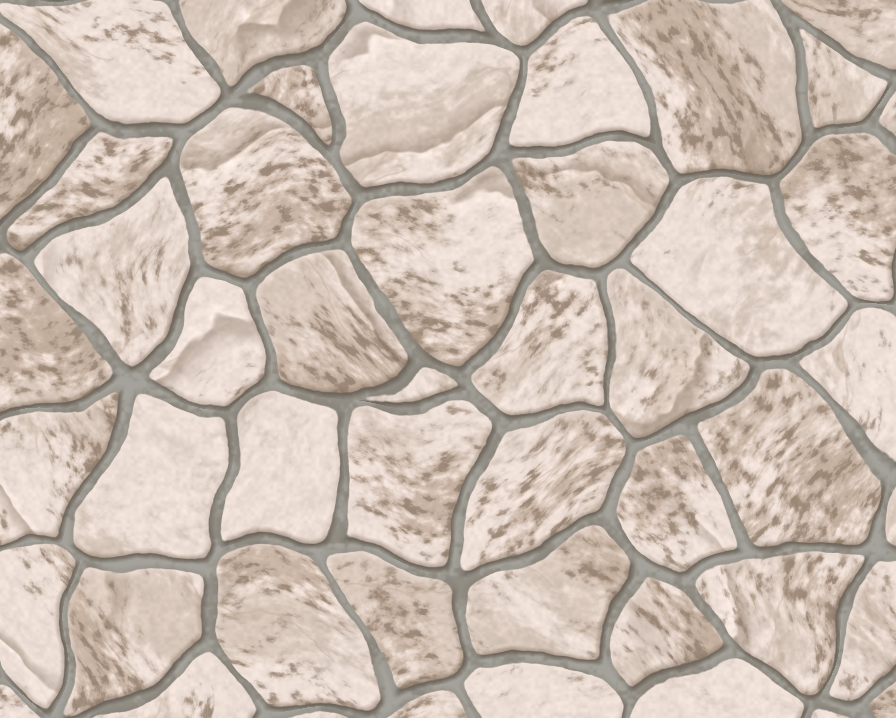
Reproduce this texture procedurally as a Shadertoy shader.

```glsl
// Crazy paving of pale split stone set in grey mortar.
// Stones are cells of a weighted cellular diagram on sine-warped space; layered
// noise chips their outlines, stains their faces and cuts ledges into them.

const float CELLS = 5.4;        // stone sites per canvas height
const float JITTER = 0.84;      // scatter of the sites
const float WEIGHT = 0.36;      // spread of stone sizes
const float JOINT = 0.0078;     // half width of the mortar joints
const float ROUNDING = 0.0045;  // softness of stone corners
const float CHIPPING = 0.013;   // roughness of stone outlines
const float SHADOW = 0.010;     // reach of the shadow on the mortar
const vec2 SHADE_DIR = vec2(0.45, -0.89);

const vec3 PALE = vec3(0.925, 0.867, 0.835);
const vec3 CREAM = vec3(0.845, 0.780, 0.730);
const vec3 TAN = vec3(0.740, 0.655, 0.585);
const vec3 BROWN = vec3(0.520, 0.440, 0.370);
const vec3 MORTAR_LIGHT = vec3(0.645, 0.637, 0.608);
const vec3 MORTAR_DARK = vec3(0.570, 0.552, 0.515);
const vec3 SHADOW_TONE = vec3(0.400, 0.365, 0.325);

struct Stone { float edge; vec2 id; vec2 normal; vec2 local; };

vec2 hash2(vec2 p) {
    vec3 h = fract(p.xyx * vec3(0.1031, 0.1030, 0.0973));
    h += dot(h, h.yzx + 33.33);
    return fract((h.xx + h.yz) * h.zy);
}

float noise(vec2 p) {
    vec2 i = floor(p), f = fract(p);
    f = f * f * (3.0 - 2.0 * f);
    float low = mix(hash2(i).x, hash2(i + vec2(1, 0)).x, f.x);
    float high = mix(hash2(i + vec2(0, 1)).x, hash2(i + vec2(1, 1)).x, f.x);
    return mix(low, high, f.y);
}

float layers(vec2 p) {
    float sum = 0.0, amp = 0.52;
    for (int i = 0; i < 5; i++) {
        sum += amp * noise(p);
        p = mat2(1.6, 1.2, -1.2, 1.6) * p + 17.3;
        amp *= 0.5;
    }
    return sum;
}

mat2 turn(float a) { return mat2(cos(a), sin(a), -sin(a), cos(a)); }

// Layered sines bend the straight cell borders
vec2 warp(vec2 p) {
    p += 0.016 * sin(p.yx * vec2(15.0, 13.0) + vec2(0.6, 2.1));
    return p + 0.006 * sin(p.yx * vec2(37.0, 41.0) + p * 11.0);
}

vec2 site(vec2 cell) { return cell + 0.5 + JITTER * (hash2(cell) - 0.5); }
float weight(vec2 cell) { return WEIGHT * hash2(cell + 71.0).x; }

// Owning stone, rounded distance to its border and the outward direction
Stone findStone(vec2 p) {
    vec2 g = p * CELLS, base = floor(g), id = base, toSite = vec2(0);
    float best = 1e5;
    for (int k = 0; k < 25; k++) {
        vec2 cell = base + vec2(k % 5 - 2, k / 5 - 2);
        vec2 r = site(cell) - g;
        float power = dot(r, r) - weight(cell);
        if (power < best) { best = power; id = cell; toSite = r; }
    }
    float sum = 1e-20;
    vec2 normal = vec2(0);
    for (int k = 0; k < 25; k++) {
        if (k == 12) continue;
        vec2 cell = id + vec2(k % 5 - 2, k / 5 - 2);
        vec2 r = site(cell) - g, axis = r - toSite;
        float gap = length(axis);
        float border = (dot(r, r) - weight(cell) - best) / (2.0 * gap * CELLS);
        float share = exp(-border / ROUNDING);
        sum += share;
        normal += share * axis / gap;
    }
    return Stone(-ROUNDING * log(sum), id, normal / sum, -toSite / CELLS);
}

vec3 stoneFace(Stone s, vec2 p, float edge, float facing) {
    vec2 rnd = hash2(s.id + 13.0), seed = rnd * 40.0;
    vec2 q = turn(rnd.x * 6.28) * s.local;
    float wear = layers(q * vec2(7.0, 12.0) + seed);
    float pits = layers(q * vec2(60.0, 105.0) + seed);
    float grain = noise(p * 190.0);

    // Base tone, then speckled brown stains
    float tone = wear + 0.45 * (pits - 0.5) + 0.22 * (rnd.y - 0.5);
    vec3 col = mix(PALE, CREAM, smoothstep(0.40, 0.68, tone));
    float patchy = layers(q * vec2(4.0, 8.0) + seed.yx + 9.0) + 0.26 * (rnd.y - 0.5);
    float stain = smoothstep(0.50, 0.72, patchy + 0.5 * (pits - 0.5));
    col = mix(col, TAN, 0.75 * stain);
    col = mix(col, BROWN, 0.55 * stain * smoothstep(0.54, 0.72, pits));

    // Split ledges: a dark ramp ending at a bright lip
    float ledge = fract(q.y * 5.0 + 1.3 * layers(q * 4.0 + seed) + rnd.y);
    float present = smoothstep(0.46, 0.66, noise(q * 7.0 + seed + 5.0));
    float lip = smoothstep(0.50, 0.53, ledge);
    col = mix(col, BROWN, 0.42 * present * smoothstep(0.34, 0.51, ledge) * (1.0 - lip));
    col += 0.04 * present * lip * (1.0 - smoothstep(0.53, 0.63, ledge));

    // Hairline cracks and fine grain
    float crack = 1.0 - smoothstep(0.0, 0.022, abs(layers(q * vec2(5.0, 11.0) + 3.0) - 0.5));
    col = mix(col, TAN, 0.40 * crack * smoothstep(0.42, 0.62, noise(q * 11.0 + seed)));
    col *= 1.0 + 0.055 * (grain - 0.5) + 0.10 * (0.5 - pits);

    // Lit upper rim, shaded lower rim
    float rim = 1.0 - smoothstep(0.0, 0.009, edge);
    col = mix(col, BROWN, 0.50 * rim * smoothstep(0.1, 0.9, facing));
    return mix(col, PALE * 1.03, 0.50 * rim * smoothstep(0.0, 0.8, -facing));
}

vec3 mortar(vec2 p, float depth, float facing) {
    float mottle = layers(p * 24.0) + 0.3 * (noise(p * 170.0) - 0.5);
    vec3 col = mix(MORTAR_DARK, MORTAR_LIGHT, smoothstep(0.30, 0.62, mottle));
    float near = 1.0 - smoothstep(0.0, SHADOW, depth);
    return mix(col, SHADOW_TONE, near * (0.16 + 0.70 * smoothstep(-0.1, 0.8, facing)));
}

void mainImage(out vec4 fragColor, in vec2 fragCoord) {
    vec2 p = fragCoord / iResolution.y + vec2(3.2, 5.7);
    Stone s = findStone(warp(p));
    float facing = dot(s.normal, SHADE_DIR);

    // Joint width varies by place and stone; chips differ on either side
    float joint = JOINT * (0.45 + 0.6 * noise(p * 5.0) + 0.5 * hash2(s.id + 29.0).x);
    float edge = s.edge - joint + CHIPPING * (layers(p * 21.0 + s.id * 7.0) - 0.5);

    float soft = max(0.0012, 0.8 / iResolution.y);
    vec3 col = mix(mortar(p, -edge, facing), stoneFace(s, p, edge, facing),
                   smoothstep(-soft, soft, edge));
    fragColor = vec4(clamp(col, 0.0, 1.0), 1.0);
}
```
